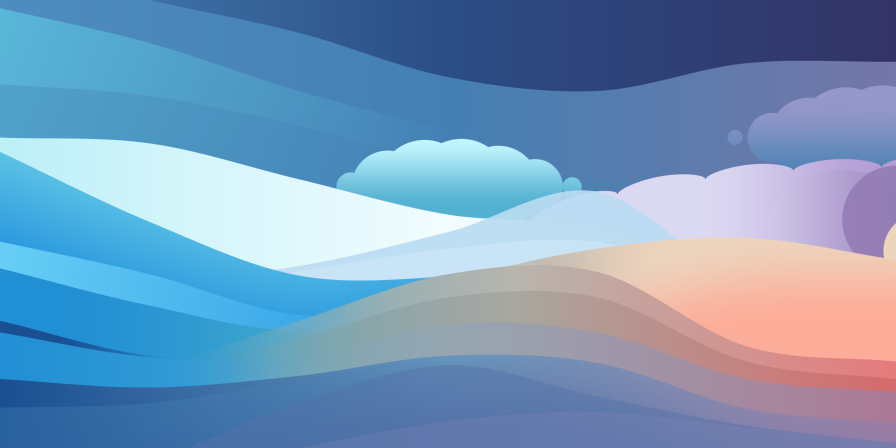
This background is drawn by a WebGL 2 fragment shader. Its source:

```glsl
#version 300 es
precision highp float;
// Layered wave landscape: sky bands, puffy clouds, icy swells and warm dunes.
// Each layer is a smooth ridge spline or a union of circles, painted from
// back to front with soft colour ramps across the width of the canvas.
uniform vec2 u_resolution;
out vec4 outColor;

// Palette
const vec3 NAVY = vec3(.15, .28, .50);
const vec3 DUSK = vec3(.20, .20, .40);
const vec3 STEEL = vec3(.27, .51, .71);
const vec3 MIST = vec3(.52, .53, .72);
const vec3 SKY = vec3(.35, .72, .85);
const vec3 ICE = vec3(.74, .94, .97);
const vec3 SNOW = vec3(.95, .99, 1.);
const vec3 FROST = vec3(.73, .86, .95);
const vec3 LAVENDER = vec3(.86, .85, .95);
const vec3 VIOLET = vec3(.60, .51, .73);
const vec3 AZURE = vec3(.13, .56, .83);
const vec3 CYAN = vec3(.36, .76, .90);
const vec3 DEEP = vec3(.10, .31, .57);
const vec3 TEAL = vec3(.28, .64, .76);
const vec3 SAND = vec3(.72, .71, .68);
const vec3 CREAM = vec3(.93, .83, .74);
const vec3 PEACH = vec3(.99, .68, .60);
const vec3 CORAL = vec3(.93, .44, .45);
const vec3 SLATE = vec3(.33, .45, .66);
const vec3 MAUVE = vec3(.62, .49, .64);

// Shape settings
const int PUFFS = 3;          // puffs on each side of a cloud's centre
const float TAPER = .75;      // how much the outer puffs shrink
const float BUMP_RATE = 16.;  // spacing of bumps on the cloud bank
const float BUMP_SIZE = .022;

// Catmull-Rom height through seven evenly spaced knots, x in 0..2
float ridge(float x, vec4 a, vec3 b) {
  float k[9] = float[9](2. * a.x - a.y, a.x, a.y, a.z, a.w, b.x, b.y, b.z, 2. * b.z - b.y);
  float s = clamp(x * 3., 0., 5.999);
  int i = int(s);
  float t = s - float(i);
  float p = k[i], q = k[i + 1], r = k[i + 2], w = k[i + 3];
  return q + .5 * t * (r - p + t * (2. * p - 5. * q + 4. * r - w + t * (3. * (q - r) + w - p)));
}

// Row of circles on one base line; positive inside
float cloud(vec2 p, vec2 centre, float halfWidth, float radius, float tilt) {
  float d = -1.;
  for (int i = -PUFFS; i <= PUFFS; i++) {
    float s = float(i) / float(PUFFS);
    float r = radius * (1. - TAPER * s * s) * (1. + tilt * s);
    d = max(d, r - length(p - centre - vec2(halfWidth * s, 0.)));
  }
  return d;
}

// Three colour stops at x = 0, 1 and 2
vec3 ramp(float x, vec3 a, vec3 b, vec3 c) {
  return mix(mix(a, b, clamp(x, 0., 1.)), c, clamp(x - 1., 0., 1.));
}

// Antialiased layer; d is positive inside
vec3 paint(vec3 base, float d, vec3 ink, float alpha) {
  float soft = .75 / u_resolution.y;
  return mix(base, ink, alpha * smoothstep(-soft, soft, d));
}

void main() {
  vec2 p = gl_FragCoord.xy / u_resolution * vec2(2., 1.);
  float x = p.x, y = p.y, d;

  // Sky bands
  vec3 c = ramp(x, STEEL, NAVY + .02, DUSK);
  d = ridge(x, vec4(1.08, 1., .927, .828), vec3(.797, .859, .862)) - y;
  c = paint(c, d, ramp(x, STEEL + .04, STEEL, MIST - .05), .95);
  d = ridge(x, vec4(.982, .904, .797, .711), vec3(.65, .61, .58)) - y;
  c = paint(c, d, mix(SKY, STEEL, clamp(x + d * .4, 0., 1.)), 1. - smoothstep(.8, 1.15, x));
  d = ridge(x, vec4(.812, .786, .72, .635), vec3(.6)) - y;
  c = paint(c, d, STEEL, .35);

  // Clouds
  d = cloud(p, vec2(1.888, .693), .247, .112, .4);
  c = paint(c, d, mix(STEEL, MIST + .08, smoothstep(.58, .78, y)), .9);
  d = cloud(p, vec2(1.03, .583), .247, .107, -.2);
  c = paint(c, d, mix(SKY - .03, ICE + .03, smoothstep(.53, .7, y)), 1.);
  d = ridge(x, vec4(.3, .3, .4, .45), vec3(.565, .62, .638)) - y;
  d += BUMP_SIZE * sqrt(abs(sin(BUMP_RATE * (x - 1.575)))) - .01;
  c = paint(c, d, mix(LAVENDER, VIOLET + .1, smoothstep(1.55, 2., x)), 1.);
  d = cloud(p, vec2(1.875, .505), .13, .117, .1);
  c = paint(c, d, mix(LAVENDER, VIOLET, smoothstep(1.6, 2.05, x)), .6);
  c = paint(c, .12 - length(p - vec2(2., .51)), VIOLET - .03, .85);

  // Snowy swell and frosted hills
  d = ridge(x, vec4(.693, .68, .6, .521), vec3(.49, .35, .3)) - y;
  c = paint(c, d, ramp(x, ICE, SNOW, FROST), 1.);
  d = ridge(x, vec4(.36, .37, .406, .482), vec3(.572, .36, .3)) - y;
  c = paint(c, d, FROST, .92);
  d = ridge(x, vec4(.3, .35, .395, .445), vec3(.46, .36, .2)) - y;
  c = paint(c, d, SNOW, .2);

  // Blue water and ribbons
  d = ridge(x, vec4(.661, .505, .385, .383), vec3(.42, .4, .35)) - y;
  c = paint(c, d, mix(CYAN, AZURE + .04, clamp(d * 5. + x * .6, 0., 1.)), 1.);
  d = ridge(x, vec4(.461, .388, .297, .318), vec3(.35, .3, .2)) - y;
  c = paint(c, d, mix(CYAN + .07, AZURE + .08, clamp(x * 1.3, 0., 1.)), .9);
  d = ridge(x, vec4(.401, .318, .263, .325), vec3(.34, .3, .2)) - y;
  c = paint(c, d, mix(AZURE, CYAN - .1, smoothstep(.1, .8, x)), 1.);
  d = ridge(x, vec4(.284, .206, .2, .24), vec3(.25, .2, .1)) - y;
  c = paint(c, d, DEEP, 1. - smoothstep(.1, .45, x));
  d = ridge(x, vec4(.258, .203, .203, .24), vec3(.25, .2, .1)) - y;
  c = paint(c, d, mix(AZURE, SKY, clamp(x * .7, 0., 1.)), 1.);

  // Peach dune with a bright rise at the right
  c = paint(c, .083 - length(p - vec2(2.055, .44)), CREAM, 1.);
  d = ridge(x, vec4(.1, .15, .25, .37), vec3(.445, .469, .42)) - y;
  c = paint(c, d, mix(mix(SAND, CREAM, smoothstep(1.1, 1.5, x)), PEACH, smoothstep(0., .2, d + .18 * (x - 1.65))), smoothstep(1., 1.25, x));
  d = ridge(x, vec4(.1), vec3(.2, .3, .325)) - y;
  c = paint(c, d, PEACH, .35);

  // Sand bands, from teal through tan to coral
  d = ridge(x, vec4(.14, .18, .284, .388), vec3(.393, .227, .193)) - y;
  c = paint(c, d, ramp(x - .15, TEAL, SAND, CORAL), smoothstep(.35, .9, x));
  d = ridge(x, vec4(.14, .17, .245, .336), vec3(.336, .193, .154)) - y;
  c = paint(c, d, ramp(x - .15, TEAL, SAND - .07, CORAL - .08), .8 * smoothstep(.4, .9, x));
  d = ridge(x, vec4(.1, .13, .19, .276), vec3(.258, .154, .125)) - y;
  c = paint(c, d, ramp(x, TEAL, SAND - vec3(.14, .06, -.03), MAUVE), .75 * smoothstep(.5, 1., x));

  // Dark water along the bottom
  d = ridge(x, vec4(.154, .135, .161, .206), vec3(.19, .088, .057)) - y;
  vec3 shallow = ramp(x, DEEP, mix(TEAL, MIST, .5), MAUVE);
  c = paint(c, d, mix(shallow, ramp(x, DEEP, SLATE, MIST - .05), clamp(d * 6., 0., 1.)), 1.);
  d = ridge(x, vec4(.09, .1, .15, .19), vec3(.1, .03, 0.)) - y;
  c = paint(c, d, STEEL, .35 * (1. - smoothstep(.5, 1., x)));
  d = ridge(x, vec4(-.1, -.03, .1, .185), vec3(.115, .05, .01)) - y;
  c = paint(c, d, SLATE, .5);
  d = ridge(x, vec4(-.1, -.06, 0., .06), vec3(.08, .045, .01)) - y;
  c = paint(c, d, MIST, .25);

  outColor = vec4(c, 1.);
}
```
